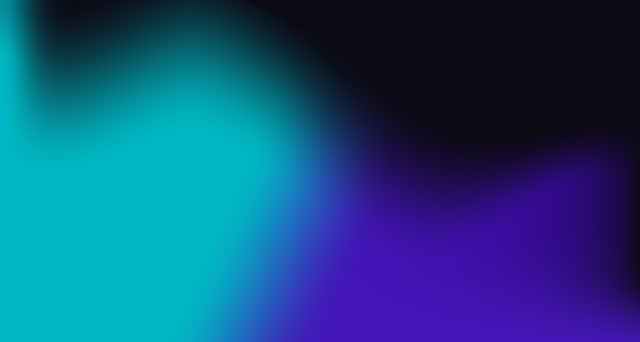
Write a Shadertoy shader that draws this background.

```glsl
// Soft teal and violet glow rising into a near-black sky, cut by a faint arc.

#define NIGHT vec3(0.045, 0.038, 0.080)
#define TEAL vec3(0.000, 0.720, 0.765)
#define VIOLET vec3(0.265, 0.090, 0.720)
#define PLUM vec3(0.225, 0.040, 0.640)
#define CREST_HEIGHT 0.87
#define TROUGH_HEIGHT 0.44
#define HUE_CENTER 0.38
#define HUE_SLANT 0.24
#define HUE_WIDTH 0.13
#define ARC_START 0.378
#define LEFT_GLOW 0.05
#define RIGHT_SHADE 0.085

// Height at which the glow has faded by half
float glowHeight(float x) {
    float h = mix(CREST_HEIGHT, TROUGH_HEIGHT, smoothstep(0.28, 0.70, x));
    h -= 0.13 * (1.0 - smoothstep(0.08, 0.32, x));
    h += 0.12 * smoothstep(0.70, 0.95, x);
    return h;
}

// Vertical fade, long on the left and short on the right
float glowLight(vec2 p) {
    float softness = mix(0.27, 0.09, smoothstep(0.55, 0.92, p.x));
    float h = glowHeight(p.x);
    return 1.0 - smoothstep(h - softness, h + softness, p.y);
}

// Falling curve that clips the glow, losing sharpness to the right
float arcMask(vec2 p) {
    float run = p.x - ARC_START;
    float curve = 1.0 - 0.80 * run - 0.90 * run * run;
    float blur = mix(0.008, 0.10, smoothstep(0.45, 0.72, p.x));
    float cut = 1.0 - smoothstep(-blur, blur, p.y - curve);
    return mix(cut, 1.0, smoothstep(0.62, 0.75, p.x));
}

void mainImage(out vec4 fragColor, in vec2 fragCoord) {
    vec2 p = fragCoord / iResolution.xy;

    // Brightness: main glow, bright left rim, dark right rim
    float light = glowLight(p) * arcMask(p);
    float rim = exp(-pow(p.x / LEFT_GLOW, 2.0));
    rim *= 1.0 - 0.25 * smoothstep(0.80, 1.0, p.y);
    light = mix(light, 1.0, rim);
    float shade = exp(-(1.0 - p.x) / RIGHT_SHADE);
    light *= 1.0 - 0.95 * shade * smoothstep(-0.04, 0.22, p.y);

    // Hue: slanted blend from teal to violet
    float center = HUE_CENTER + HUE_SLANT * p.y;
    float hue = smoothstep(center - HUE_WIDTH, center + HUE_WIDTH, p.x);
    float plum = smoothstep(0.45, 0.95, p.x) * smoothstep(0.0, 0.35, p.y);
    vec3 glow = mix(TEAL, mix(VIOLET, PLUM, plum), hue);

    fragColor = vec4(mix(NIGHT, glow, light), 1.0);
}
```
